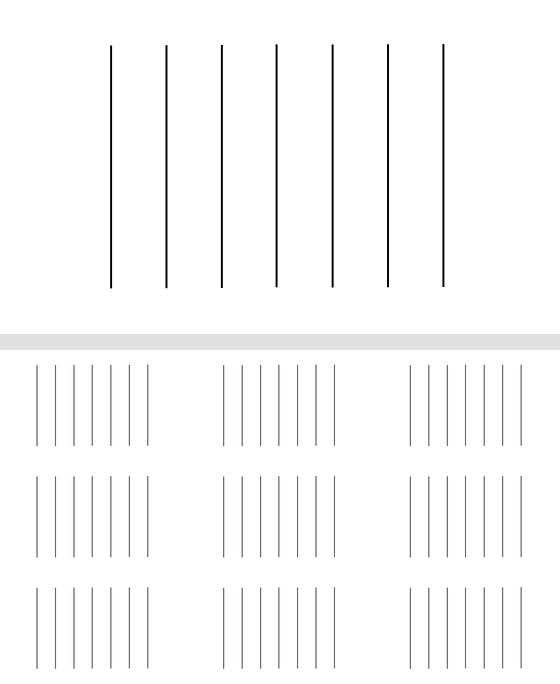
Top, the tile; bottom, the same tile 3 across and 3 down.
Write a Shadertoy shader that draws this pattern.

```glsl
// Seven thin upright black strokes, evenly spaced on a white ground.
// A loop places each stroke as a box with antialiased coverage; the row
// rises slightly to the right, and blank margins let the canvas tile.

const int   STROKES      = 7;
const vec2  FIRST_CENTRE = vec2(0.1984, 0.5002); // in canvas widths and heights
const vec2  STEP         = vec2(0.0989, 0.0007); // spacing and rise per stroke
const vec2  STROKE_SIZE  = vec2(0.00348, 0.7275);
const vec2  MIDDLE_NUDGE = vec2(-0.0012, 0.0012); // middle stroke sits off the grid
const vec3  PAPER        = vec3(1.0);
const vec3  INK          = vec3(0.0);

// Share of a pixel that a box covers, per axis
float boxCoverage(vec2 offset, vec2 size, vec2 pixel) {
    vec2 low  = max(offset - 0.5 * pixel, -0.5 * size);
    vec2 high = min(offset + 0.5 * pixel,  0.5 * size);
    vec2 covered = clamp((high - low) / pixel, 0.0, 1.0);
    return covered.x * covered.y;
}

void mainImage(out vec4 fragColor, in vec2 fragCoord) {
    vec2 uv = fragCoord / iResolution.xy;
    vec2 pixel = 1.0 / iResolution.xy;

    // Row of strokes
    float ink = 0.0;
    for (int i = 0; i < STROKES; i++) {
        vec2 centre = FIRST_CENTRE + float(i) * STEP;
        if (i == STROKES / 2) centre += MIDDLE_NUDGE;

        // Wrapped offset keeps the pattern periodic
        vec2 offset = fract(uv - centre + 0.5) - 0.5;
        ink = max(ink, boxCoverage(offset, STROKE_SIZE, pixel));
    }

    fragColor = vec4(mix(PAPER, INK, ink), 1.0);
}
```
